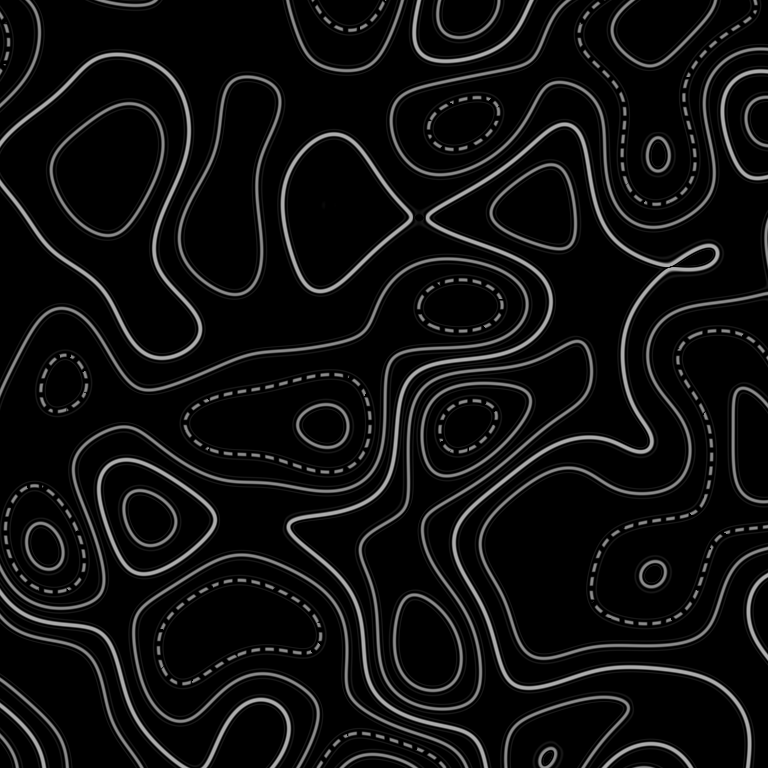
Write a three.js fragment shader that draws this pattern.

```glsl
varying vec2 vUv;

const float TAU = 6.2831853;

// Terrain: a sum of plane waves
const int WAVES = 24;
const float SEED = 3.7;
const float GOLDEN_ANGLE = 2.3999632;
const float LOW_FREQUENCY = 9.0;
const float HIGH_FREQUENCY = 34.0;
const float LOW_AMPLITUDE = 1.2;
const float HIGH_AMPLITUDE = 0.6;

// Contour levels
const float LEVEL_STEP = 2.4;
const float LEVEL_OFFSET = 0.53;
const float LEVEL_CYCLE = 5.0;
const float DASHED_LEVEL = 2.0;

// Strokes, in canvas units
const float THIN_HALF_WIDTH = 0.0020;
const float INDEX_HALF_WIDTH = 0.0025;
const float SOFTNESS = 0.0014;
const float DASH_PERIOD = 0.0180;
const float DASH_HALF_LENGTH = 0.0056;
const float HALO_RADIUS = 0.0062;
const float HALO_HALF_WIDTH = 0.0018;

const vec3 BACKGROUND = vec3(0.0);
const vec3 THIN_COLOR = vec3(0.55);
const vec3 INDEX_COLOR = vec3(0.68);
const vec3 HALO_COLOR = vec3(0.09);

float hash(float n) {
  return fract(sin(n * 12.9898 + SEED) * 43758.545);
}

// Height in x, its exact gradient in yz
vec3 terrain(vec2 p) {
  vec3 sum = vec3(0.0);
  for (int i = 0; i < WAVES; i++) {
    float n = float(i);
    float t = (n + 0.5) / float(WAVES);
    float angle = n * GOLDEN_ANGLE + SEED;
    vec2 k = mix(LOW_FREQUENCY, HIGH_FREQUENCY, t) * vec2(cos(angle), sin(angle));
    float amplitude = mix(LOW_AMPLITUDE, HIGH_AMPLITUDE, t);
    float phase = dot(k, p) + TAU * hash(n + 1.0);
    sum += amplitude * vec3(sin(phase), k * cos(phase));
  }
  return sum / LEVEL_STEP + vec3(LEVEL_OFFSET, 0.0, 0.0);
}

float stroke(float dist, float halfWidth) {
  return 1.0 - smoothstep(halfWidth - SOFTNESS, halfWidth + SOFTNESS, dist);
}

// Dashes measured along the tangent, snapped to eighths of a turn
float dashes(vec2 p, vec2 gradient) {
  float eighth = TAU / 8.0;
  float angle = floor(atan(gradient.x, -gradient.y) / eighth + 0.5) * eighth;
  float along = dot(p, vec2(cos(angle), sin(angle))) / DASH_PERIOD;
  return stroke(abs(fract(along) - 0.5) * DASH_PERIOD, DASH_HALF_LENGTH);
}

void main() {
  vec3 ground = terrain(vUv);
  float level = floor(ground.x + 0.5);
  float dist = abs(ground.x - level) / max(length(ground.yz), 0.0001);

  // Line style by level
  float kind = mod(level, LEVEL_CYCLE);
  bool isIndex = kind < 0.5;
  bool isDashed = abs(kind - DASHED_LEVEL) < 0.5;

  float line = stroke(dist, isIndex ? INDEX_HALF_WIDTH : THIN_HALF_WIDTH);
  if (isDashed) line *= dashes(vUv, ground.yz);

  // Faint rim on both sides of each line
  float halo = 1.0 - smoothstep(0.0, HALO_HALF_WIDTH, abs(dist - HALO_RADIUS));

  vec3 color = mix(BACKGROUND, HALO_COLOR, halo);
  color = mix(color, isIndex ? INDEX_COLOR : THIN_COLOR, line);
  gl_FragColor = vec4(color, 1.0);
}
```
